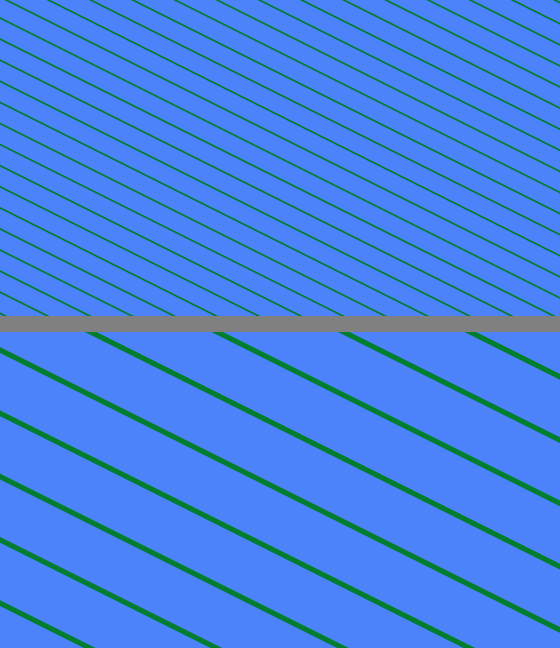
Top, the full canvas; bottom, a detail of the centre.
Reproduce this pattern procedurally as a Shadertoy shader.

```glsl
// Thin green diagonal lines, evenly spaced, falling to the right across a flat blue ground.

const vec3 GROUND_BLUE = vec3(0.30, 0.51, 0.98);
const vec3 LINE_GREEN = vec3(0.01, 0.49, 0.18);

// Lengths are fractions of the canvas height.
const float LINE_SPACING = 0.0597;
const float LINE_WIDTH = 0.0055;
const vec2 LINE_NORMAL = vec2(1.0, 2.0);

// Distance to the nearest of many parallel lines, one through the origin.
float parallelLines(vec2 p, vec2 normal, float spacing) {
    float across = dot(p, normalize(normal));
    return abs(across - spacing * round(across / spacing));
}

// Coverage of a stroke, with an edge one pixel wide.
float stroke(float dist, float width, float pixel) {
    return clamp(0.5 + (0.5 * width - dist) / pixel, 0.0, 1.0);
}

void mainImage(out vec4 fragColor, in vec2 fragCoord) {
    // Centred coordinates, one unit tall
    vec2 p = (fragCoord - 0.5 * iResolution.xy) / iResolution.y;
    float pixel = 1.0 / iResolution.y;

    // Stripes over the ground
    float dist = parallelLines(p, LINE_NORMAL, LINE_SPACING);
    float coverage = stroke(dist, LINE_WIDTH, pixel);
    fragColor = vec4(mix(GROUND_BLUE, LINE_GREEN, coverage), 1.0);
}
```
